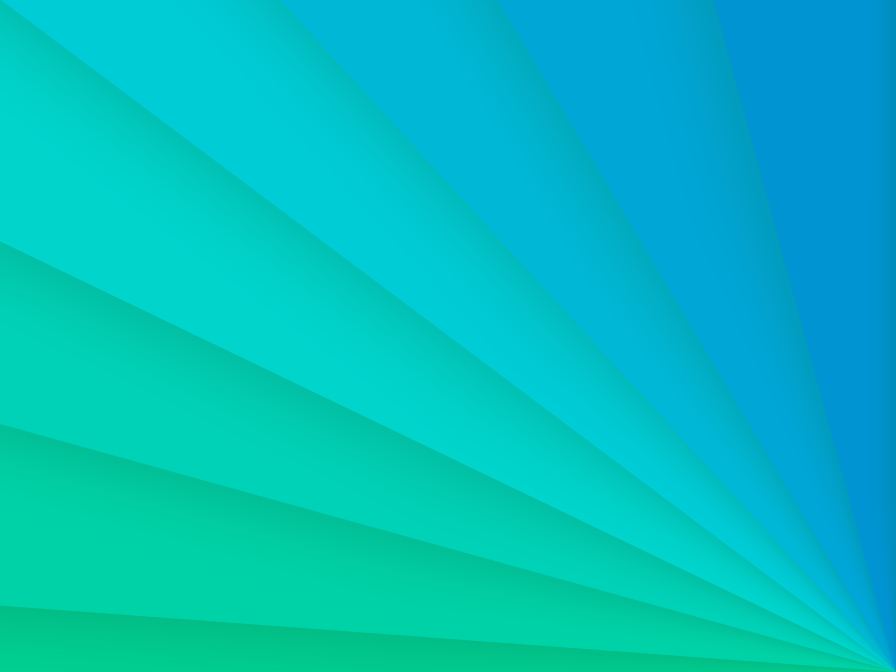
Give the GLSL for this background, as a Shadertoy shader.

```glsl
// Fan of overlapping paper rays from the lower right corner, green through cyan to blue.

// Ray colours, from the floor up to the right-hand wall
const vec3 rayColors[8] = vec3[8](
    vec3(0.00, 0.82, 0.57), vec3(0.00, 0.825, 0.655),
    vec3(0.00, 0.825, 0.72), vec3(0.00, 0.83, 0.795),
    vec3(0.00, 0.80, 0.84), vec3(0.00, 0.72, 0.84),
    vec3(0.00, 0.65, 0.84), vec3(0.00, 0.58, 0.825));

// Angle of each ray's upper edge above the floor, in radians
const float edgeAngles[8] = float[8](
    0.074, 0.270, 0.448, 0.644, 0.829, 1.036, 1.306, 1.571);

void mainImage(out vec4 fragColor, in vec2 fragCoord) {
    // Offset from the corner, in canvas heights, x growing leftward
    vec2 fromCorner = vec2(iResolution.x - fragCoord.x, fragCoord.y) / iResolution.y;
    float radius = length(fromCorner);
    float pixel = 0.7 / iResolution.y;

    vec3 color = rayColors[0];
    for (int i = 0; i < 8; i++) {
        // Signed distance to the edge, positive on the shaded side
        float below = dot(fromCorner, vec2(sin(edgeAngles[i]), -cos(edgeAngles[i])));

        // Soft shadow of the next ray, narrowing toward the corner
        float reach = min(i == 7 ? 0.05 : 0.14, radius * 0.19) + 0.0001;
        float shadow = clamp(1.0 - below / reach, 0.0, 1.0);
        color = mix(color, vec3(0.03, 0.45, 0.35), 0.21 * shadow * shadow);

        // Next ray laid on top
        float cover = 1.0 - smoothstep(-pixel, pixel, below);
        if (i < 7) color = mix(color, rayColors[i + 1], cover);
    }
    fragColor = vec4(color, 1.0);
}
```
